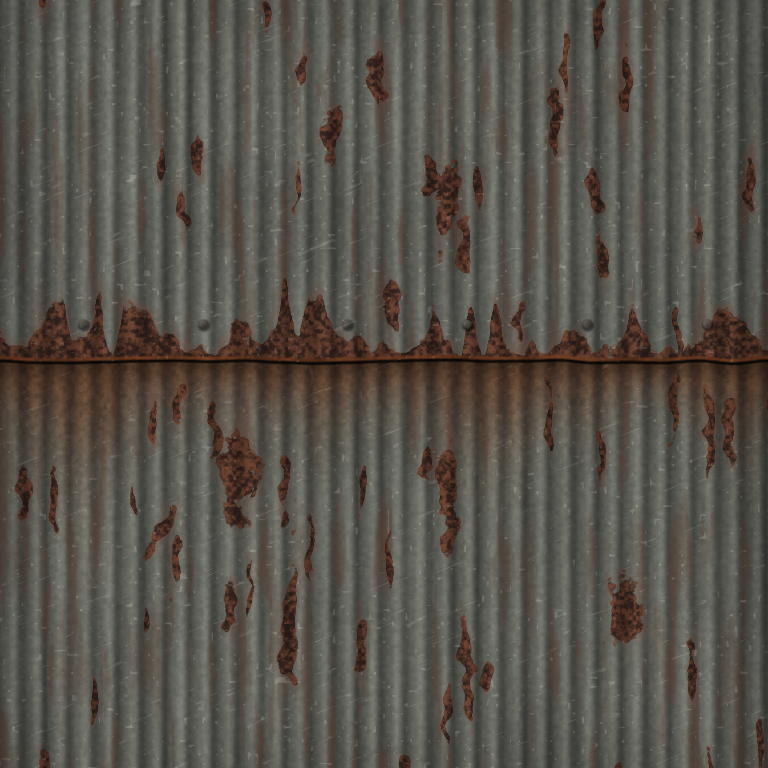
Give the GLSL for this texture, as a WebGL 1 fragment shader.

```glsl
precision highp float;
uniform vec2 u_resolution;

float hash(vec2 p) {
  vec3 q = fract(vec3(p.xyx) * 0.1031);
  q += dot(q, q.yzx + 33.33);
  return fract((q.x + q.y) * q.z);
}

float noise(vec2 p) {
  vec2 i = floor(p), f = fract(p);
  f = f * f * (3.0 - 2.0 * f);
  return mix(mix(hash(i), hash(i + vec2(1.0, 0.0)), f.x),
             mix(hash(i + vec2(0.0, 1.0)), hash(i + vec2(1.0)), f.x), f.y);
}

float fbm(vec2 p) {
  float sum = 0.0, amp = 0.53;
  for (int i = 0; i < 4; i++) {
    sum += amp * noise(p);
    p = p * 2.03 + 17.1;
    amp *= 0.5;
  }
  return sum;
}

// Positive inside an ellipse that leans sideways with height
float blot(vec2 p, vec2 center, vec2 radius, float lean) {
  vec2 d = p - center;
  d.x -= d.y * lean;
  return 1.0 - length(d / radius);
}

// Small vertical flakes in jittered cells
float flakes(vec2 p) {
  vec2 grid = vec2(20.0, 8.0), cell = floor(p * grid);
  float field = -1.0;
  for (int j = -1; j <= 1; j++) {
    for (int i = -1; i <= 1; i++) {
      vec2 id = cell + vec2(float(i), float(j));
      float size = hash(id + 71.0);
      vec2 center = (id + vec2(hash(id + 5.0), hash(id + 29.0))) / grid;
      vec2 radius = vec2(0.004 + 0.005 * size, 0.018 + 0.032 * hash(id + 47.0));
      float present = step(0.66, hash(id + 13.0));
      field = max(field, mix(-1.0, blot(p, center, radius, 0.0), present));
    }
  }
  return field;
}

// Larger worn areas
float wornAreas(vec2 p) {
  float f = blot(p, vec2(0.492, 0.902), vec2(0.010, 0.042), 0.0);
  f = max(f, blot(p, vec2(0.434, 0.827), vec2(0.013, 0.032), 0.2));
  f = max(f, blot(p, vec2(0.581, 0.730), vec2(0.013, 0.065), 0.1));
  f = max(f, blot(p, vec2(0.512, 0.610), vec2(0.010, 0.045), -0.1));
  f = max(f, blot(p, vec2(0.311, 0.383), vec2(0.026, 0.060), 0.0));
  f = max(f, blot(p, vec2(0.208, 0.306), vec2(0.011, 0.046), 0.5));
  f = max(f, blot(p, vec2(0.584, 0.365), vec2(0.012, 0.078), 0.0));
  f = max(f, blot(p, vec2(0.376, 0.200), vec2(0.008, 0.095), 0.1));
  f = max(f, blot(p, vec2(0.814, 0.202), vec2(0.024, 0.048), 0.0));
  return max(f, blot(p, vec2(0.607, 0.125), vec2(0.010, 0.075), -0.1));
}

void main() {
  vec2 p = gl_FragCoord.xy / u_resolution;
  float px = 1.0 / min(u_resolution.x, u_resolution.y);
  float grain = fbm(p * 190.0), mottled = fbm(p * 38.0);
  float streak = fbm(p * vec2(85.0, 4.0));
  float seamY = 0.531 + 0.005 * (noise(vec2(p.x * 22.0, 3.0)) - 0.5);
  float above = p.y - seamY;

  // Corrugated metal
  float phase = p.x * 32.0 + 0.03;
  float wave = 0.5 - 0.5 * cos(6.2832 * phase);
  float ridge = 0.14 + 0.68 * wave + 0.09 * sin(12.566 * phase);
  ridge += 0.32 * (streak - 0.5) + 0.12 * (hash(vec2(floor(phase), 4.0)) - 0.5);
  vec3 color = mix(vec3(0.235, 0.24, 0.222), vec3(0.47, 0.48, 0.445), clamp(ridge, 0.0, 1.1));
  color *= 0.82 + 0.23 * grain + 0.16 * fbm(p * 7.0);

  // Warm wash down the grooves
  float wash = smoothstep(0.52, 0.78, fbm(p * vec2(65.0, 7.0) + 40.0)) * (1.0 - 0.5 * wave);
  color = mix(color, vec3(0.34, 0.235, 0.19), 0.6 * wash);

  // Runoff stain under the seam
  float depth = max(-above, 0.0);
  float spread = 0.55 + 0.45 * cos(p.x * 17.0 - 1.8) * cos(p.x * 5.0 - 0.6);
  float reach = 0.035 + 0.07 * spread * noise(vec2(p.x * 34.0, 8.0)) + 0.035 * spread;
  float stain = smoothstep(0.0, -0.002, above) * exp(-pow(depth / reach, 1.6));
  vec3 stainColor = mix(vec3(0.20, 0.125, 0.09), vec3(0.43, 0.27, 0.165), wave * 0.65 + 0.3 * streak);
  stainColor *= mix(0.7, 1.0, smoothstep(0.0, 0.035, depth));
  color = mix(color, stainColor * (0.75 + 0.5 * grain), 0.9 * stain);

  // Flaking rust with a reddish halo
  vec2 warped = p + 0.012 * (vec2(noise(p * 55.0), noise(p * 55.0 + 31.0)) - 0.5);
  float field = max(flakes(warped), wornAreas(warped));
  float clumps = 0.55 + 0.45 * cos(p.x * 24.6 - 2.95);
  float teeth = 0.010 + 0.095 * (0.25 + clumps) * pow(noise(vec2(p.x * 62.0, 12.0)), 2.0);
  float fringe = (teeth - above) / 0.025 * step(0.0, above);
  fringe = mix(-1.0, min(fringe, 1.0), step(0.0, above));
  field = max(field, fringe);
  float worn = field + 1.5 * (mottled - 0.53) + 0.5 * (grain - 0.5);
  float halo = smoothstep(-0.6, 0.3, field) * smoothstep(0.3, 0.65, streak);
  color = mix(color, vec3(0.42, 0.295, 0.25), 0.45 * halo);
  float rust = smoothstep(0.0, 0.14 + 12.0 * px, worn);
  vec3 rustColor = mix(vec3(0.16, 0.10, 0.085), vec3(0.40, 0.235, 0.165), smoothstep(0.25, 0.75, grain));
  color = mix(color, rustColor * (0.8 + 0.3 * wave), 0.92 * rust);

  // Bolts on chosen ridges
  for (int i = 0; i < 6; i++) {
    float n = float(i);
    vec2 d = p - vec2((3.47 + 5.0 * n + step(2.0, n)) / 32.0, 0.578);
    float r = length(d);
    color *= 1.0 - 0.5 * smoothstep(0.010, 0.005, length(d + vec2(-0.001, 0.002)));
    vec3 head = vec3(0.29, 0.27, 0.245) * (0.85 + 0.35 * grain + 45.0 * (d.y - d.x));
    color = mix(color, head, smoothstep(0.0055 + px, 0.0055 - px, r));
  }

  // Torn seam edge
  float lip = smoothstep(0.003 + px, 0.001, abs(above - 0.0015));
  color = mix(color, vec3(0.46, 0.235, 0.12) * (0.55 + 0.7 * mottled), 0.8 * lip);
  color *= 1.0 - 0.8 * smoothstep(0.0022 + px, 0.0005, abs(above + 0.002));

  // Pale specks, scratches and darkened borders
  float scratch = smoothstep(0.88, 0.98, noise(vec2(p.x + p.y * 0.5, p.y - p.x * 0.4) * vec2(40.0, 330.0)));
  color += 0.07 * scratch * (1.0 - rust) + 0.10 * smoothstep(0.86, 0.97, noise(p * 170.0)) * (1.0 - stain);
  vec2 border = smoothstep(vec2(0.0), vec2(0.09), min(p, 1.0 - p));
  color *= 0.84 + 0.16 * border.x * (0.6 + 0.4 * border.y);
  gl_FragColor = vec4(clamp(color, 0.0, 1.0), 1.0);
}
```
